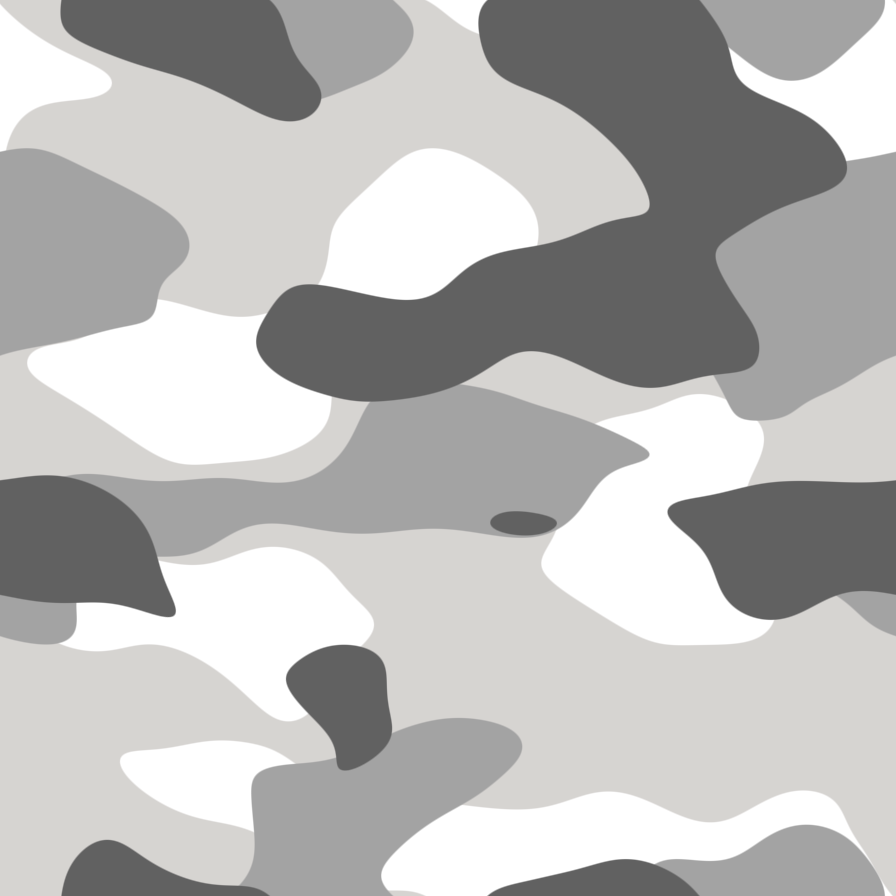
This pattern is drawn by a Shadertoy shader. Its source:

```glsl
// Draws a grey and white camouflage pattern of wide patches with lobes and fingers.

const float TAU = 6.2831853;

vec3 hash3(vec2 k) {
    return fract(sin(dot(k, vec2(127.1, 311.7)) + vec3(0.0, 74.7, 191.9)) * 43758.5453);
}

// Three random wave fields, each with zero mean and unit variance over the canvas.
vec3 patchFields(vec2 p) {
    vec3 sum = vec3(0.0);
    float power = 0.0;
    for (int i = 0; i <= 5; i++) {
        for (int j = -8; j <= 8; j++) {
            if (i == 0 && j <= 0) continue; // mirrored waves and the constant term
            vec2 k = vec2(i, j);

            // Horizontally stretched band, plus finer waves for lobes and fingers
            float r = length(k * vec2(1.8, 1.0));
            float weight = exp(-(r - 2.8) * (r - 2.8) / 2.5) + 0.31 * exp(-r * r / 70.0);

            // Quarter-turn offsets keep the first two fields uncorrelated
            vec3 phase = hash3(k);
            phase.y = phase.x + (phase.y < 0.5 ? 0.25 : -0.25);

            sum += weight * cos(TAU * (dot(k, p) + phase));
            power += 0.5 * weight * weight;
        }
    }
    return sum * inversesqrt(power);
}

void mainImage(out vec4 fragColor, in vec2 fragCoord) {
    vec2 p = fragCoord / iResolution.y;

    // Broad bending of the patches, then smaller waves along their outlines
    p += vec2(0.012, 0.014) * sin(TAU * (p.yx * vec2(3.0, 2.0) + vec2(0.15, 0.6)));
    p += vec2(0.008, 0.007) * sin(TAU * (p.yx * vec2(6.0, 5.0) + p * vec2(2.0, 3.0)));

    // Cut levels set the share of each tone: dark, middle, white
    vec3 field = patchFields(p) - vec3(0.75, 0.65, 0.29);
    vec3 soft = max(fwidth(field), 1e-4) * 0.8;
    vec3 mask = smoothstep(-soft, soft, field);

    // Layers from bottom to top
    vec3 color = vec3(0.84, 0.83, 0.82);
    color = mix(color, vec3(1.0), mask.z);
    color = mix(color, vec3(0.64), mask.y);
    color = mix(color, vec3(0.38), mask.x);

    fragColor = vec4(color, 1.0);
}
```
